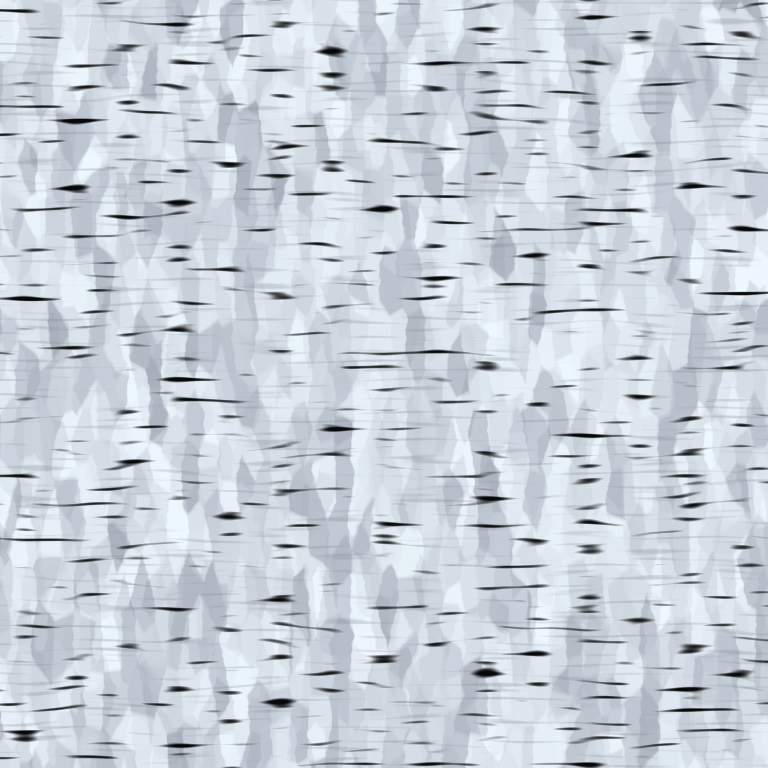
Write a three.js fragment shader that draws this texture.

```glsl
// Pale birch bark: upright angular flakes crossed by dark tapered dashes.
varying vec2 vUv;

vec2 hash2(vec2 p) {
  vec3 q = fract(p.xyx * vec3(0.1031, 0.1030, 0.0973));
  q += dot(q, q.yzx + 33.33);
  return fract((q.xx + q.yz) * q.zy);
}

// Projection of an offset on the random unit gradient of a lattice point
float gradientAt(vec2 cell, vec2 offset) {
  float angle = 6.2832 * hash2(cell).x;
  return dot(vec2(cos(angle), sin(angle)), offset);
}

float gradientNoise(vec2 p) {
  vec2 i = floor(p);
  vec2 f = fract(p);
  vec2 u = f * f * f * (f * (f * 6.0 - 15.0) + 10.0);
  vec2 e = vec2(1.0, 0.0);
  float low = mix(gradientAt(i, f), gradientAt(i + e.xy, f - e.xy), u.x);
  float high = mix(gradientAt(i + e.yx, f - e.yx), gradientAt(i + e.xx, f - e.xx), u.x);
  return mix(low, high, u.y);
}

// Flat random tone per Voronoi cell, blended in a thin band at the borders
float flakeTone(vec2 p) {
  vec2 home = floor(p);
  float nearest = 9.0;
  float second = 9.0;
  float tone = 0.0;
  float neighbourTone = 0.0;
  for (int y = -1; y <= 1; y++) {
    for (int x = -1; x <= 1; x++) {
      vec2 cell = home + vec2(float(x), float(y));
      float d = distance(p, cell + hash2(cell + 7.0));
      float cellTone = hash2(cell + 91.0).y;
      if (d < nearest) {
        second = nearest;
        neighbourTone = tone;
        nearest = d;
        tone = cellTone;
      } else if (d < second) {
        second = d;
        neighbourTone = cellTone;
      }
    }
  }
  float border = 0.5 - 0.5 * smoothstep(0.0, 0.09, second - nearest);
  return mix(tone, neighbourTone, border);
}

void main() {
  // Slight sideways tearing of the flakes along horizontal lines
  vec2 torn = vUv;
  torn.x += 0.003 * gradientNoise(vUv * vec2(9.0, 90.0) + 40.0);

  // Two overlapping layers of flakes
  float coarse = flakeTone(torn * vec2(42.0, 15.0));
  float fine = flakeTone(torn * vec2(50.0, 19.0) + 130.0);
  float shade = 0.65 * coarse * coarse + 0.35 * fine;
  vec3 paleBark = vec3(0.935, 0.972, 1.0);
  vec3 greyBark = vec3(0.655, 0.685, 0.735);
  vec3 color = mix(paleBark, greyBark, shade);

  // Gentle waviness tilts the dashes
  vec2 wavy = vUv;
  wavy.y += 0.006 * gradientNoise(vUv * 7.0 + 15.0);

  // Faint hairline streaks
  float streak = gradientNoise(wavy * vec2(10.0, 165.0) + 210.0);
  color = mix(color, vec3(0.5, 0.52, 0.56), 0.3 * smoothstep(0.15, 0.55, streak));

  // Dark dashes with soft, tapered ends
  float dash = gradientNoise(wavy * vec2(15.0, 112.0) + 60.0);
  color = mix(color, vec3(0.03, 0.03, 0.035), smoothstep(0.25, 0.55, dash));

  gl_FragColor = vec4(color, 1.0);
}
```
